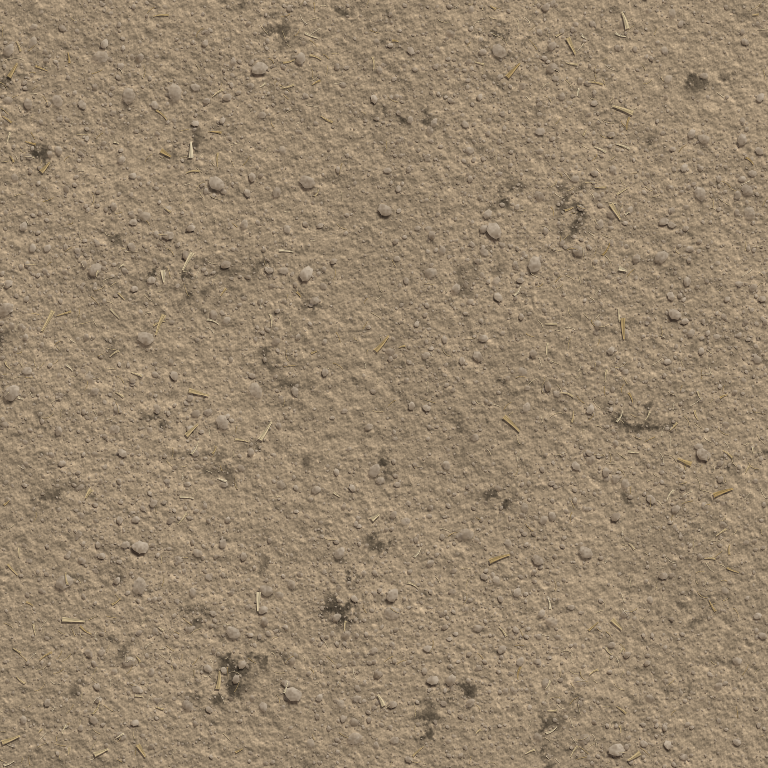
This texture is drawn by a WebGL 1 fragment shader. Its source:

```glsl
precision highp float;
// Dry farm soil seen from above: relief-shaded noise for the crumbly ground,
// jittered grids of angular half-buried stones with shadows in several sizes,
// and slivers of straw gathered in loose patches.
uniform vec2 u_resolution;

const vec3 SOIL = vec3(0.605, 0.533, 0.438);
const vec3 STONE_DARK = vec3(0.43, 0.362, 0.290);
const vec3 STONE_LIGHT = vec3(0.775, 0.712, 0.628);
const vec3 STRAW_GOLD = vec3(0.68, 0.57, 0.37);
const vec3 STRAW_PALE = vec3(0.86, 0.80, 0.67);
const vec3 SHADOW_TINT = vec3(0.39, 0.36, 0.36);
const vec2 LIGHT = vec2(0.42, 0.907);  // direction towards the sun
const float RELIEF = 1.35;
const float RELIEF_STEP = 0.0011;
const float GRAIN = 0.30;
const float MOTTLE = 0.17;
const float HOLLOW_DEPTH = 0.5;
const float TAU = 6.28318;

float hash(vec2 p) { return fract(sin(dot(p, vec2(127.1, 311.7))) * 43758.5453); }
vec2 hash2(vec2 p) { return vec2(hash(p), hash(p + 17.3)); }

float noise(vec2 p) {
  vec2 i = floor(p), f = fract(p);
  f = f * f * (3.0 - 2.0 * f);
  return mix(mix(hash(i), hash(i + vec2(1.0, 0.0)), f.x),
             mix(hash(i + vec2(0.0, 1.0)), hash(i + 1.0), f.x), f.y);
}

float fbm(vec2 p) {
  float sum = 0.0, amp = 0.5;
  for (int i = 0; i < 4; i++) {
    sum += amp * noise(p);
    p = mat2(1.6, 1.2, -1.2, 1.6) * p + 7.3;
    amp *= 0.6;
  }
  return sum;
}

vec2 rotate(vec2 p, float a) {
  float c = cos(a), s = sin(a);
  return vec2(c * p.x + s * p.y, c * p.y - s * p.x);
}

// Ground with fine relief, soft mottling and a few crumbly hollows
vec3 ground(vec2 p) {
  vec2 e = LIGHT * RELIEF_STEP;
  float slope = fbm((p - e) * 75.0) - fbm((p + e) * 75.0);
  float grain = 0.6 * noise(p * 290.0) + 0.4 * noise(p * 610.0) - 0.5;
  float hollow = smoothstep(0.72, 0.98, noise(p * 20.0 + 3.0))
               * smoothstep(0.5, 0.75, fbm(p * 70.0 + 9.0));
  float tone = 1.0 + RELIEF * slope + GRAIN * grain + MOTTLE * (fbm(p * 8.0) - 0.54);
  return SOIL * tone * (1.0 - HOLLOW_DEPTH * hollow);
}

// Irregular squashed pentagon with softened corners
float stoneDistance(vec2 d, float r, float turn) {
  d = rotate(d, turn) * vec2(0.88, 1.2);
  float a = atan(d.y, d.x + 1e-5);
  float side = mod(a + 0.3 * sin(2.0 * a + turn * 3.0), TAU / 5.0) - TAU / 10.0;
  return length(d) * mix(1.0, cos(side), 0.8) - r * (0.92 + 0.12 * sin(a + turn * 7.0));
}

// Cell of the 3 by 3 neighbourhood around q
vec2 neighbour(vec2 q, int k) {
  return floor(q) + vec2(mod(float(k), 3.0), floor((float(k) + 0.5) / 3.0)) - 1.0;
}

// One grid of stones; size is the largest radius in cells
vec3 addStones(vec3 col, vec2 p, float cells, float density, float size) {
  vec2 q = p * cells;
  float aa = 0.6 * cells / u_resolution.y, rough = noise(p * 190.0) + noise(p * 420.0) - 1.0;
  for (int k = 0; k < 9; k++) {
    vec2 cell = neighbour(q, k), seed = cell + cells * 1.7, pick = hash2(seed + 5.1);
    if (pick.x > density * mix(0.3, 1.7, noise(cell / cells * 9.0))) continue;
    vec2 d = q - cell - 0.15 - 0.7 * hash2(seed);
    float r = size * mix(0.5, 1.0, pick.y * pick.y);
    float turn = TAU * hash(seed + 9.7);
    float exposed = mix(0.25, 1.0, hash(seed + 2.9));
    float shadow = stoneDistance(d + LIGHT * r * 0.5, r, turn);
    float shade = 1.0 - smoothstep(-0.15 * r - aa, 0.12 * r + aa, shadow);
    col *= mix(vec3(1.0), SHADOW_TINT, shade * exposed);
    float lit = 0.53 + 0.36 * dot(d, LIGHT) / r + 0.34 * rough + 0.2 * (pick.y - 0.5);
    vec3 face = mix(STONE_DARK, STONE_LIGHT, clamp(lit, 0.0, 1.0));
    float body = 1.0 - smoothstep(-aa, aa, stoneDistance(d, r, turn));
    col = mix(col, face, body * mix(0.55, 1.0, exposed));
  }
  return col;
}

// One grid of straw; reach and width are half extents in cells
vec3 addStraw(vec3 col, vec2 p, float cells, float density, float reach, float width, float bend) {
  vec2 q = p * cells;
  float aa = 0.6 * cells / u_resolution.y;
  for (int k = 0; k < 9; k++) {
    vec2 cell = neighbour(q, k), seed = cell + cells * 2.3, pick = hash2(seed + 3.7);
    float litter = smoothstep(0.4, 0.8, noise(cell / cells * 8.0 + 20.0));
    if (pick.x > density * mix(0.3, 2.2, litter)) continue;
    float turn = TAU * hash(seed + 8.1), len = reach * mix(0.35, 1.0, pick.y);
    vec2 d = rotate(q - cell - 0.15 - 0.7 * hash2(seed), turn);
    d.y += (hash(seed + 6.3) - 0.5) * bend * d.x * d.x / len;
    vec2 s = d + rotate(LIGHT, turn) * (1.2 * width + 0.5 * aa);
    float taper = width * (1.0 - 0.5 * d.x / len);
    float shadow = max(abs(s.y) - taper, abs(s.x) - len);
    col *= mix(vec3(1.0), SHADOW_TINT, 0.7 * (1.0 - smoothstep(-aa, aa, shadow)));
    vec3 tint = mix(STRAW_GOLD, STRAW_PALE, hash(seed + 1.9));
    tint *= 0.8 + 0.35 * noise(vec2(d.x * 6.0, d.y * 3.0 / width));
    float body = max(abs(d.y) - taper, abs(d.x) - len);
    col = mix(col, tint, 0.9 * (1.0 - smoothstep(-aa, aa, body)));
  }
  return col;
}

void main() {
  vec2 p = gl_FragCoord.xy / u_resolution.y;
  vec3 col = addStones(addStones(ground(p), p, 170.0, 0.33, 0.31), p, 85.0, 0.34, 0.28);
  col = addStones(addStones(col, p, 42.0, 0.36, 0.25), p, 19.0, 0.32, 0.20);
  col = addStraw(addStraw(col, p, 60.0, 0.22, 0.5, 0.02, 0.7), p, 30.0, 0.18, 0.3, 0.03, 0.4);
  gl_FragColor = vec4(addStraw(col, p, 13.0, 0.24, 0.2, 0.027, 0.15), 1.0);
}
```
